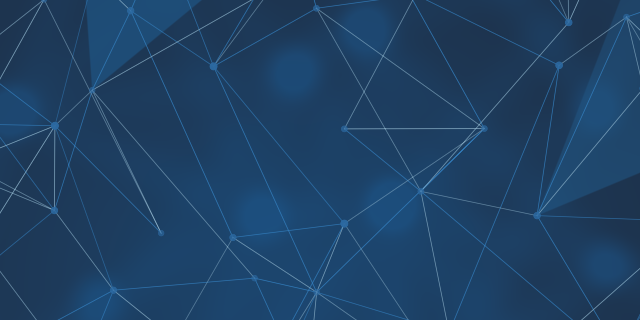
This background is drawn by a Shadertoy shader. Its source:

```glsl
const float CELL = 0.3333;
const vec2 LINKS[6] = vec2[6](vec2(1, 0), vec2(0, 1), vec2(1, 1),
                              vec2(1, -1), vec2(1, 2), vec2(-1, 2));

vec3 hash(vec3 q) {
    q = fract(q * vec3(0.1031, 0.1030, 0.0973));
    q += dot(q, q.yxz + 33.33);
    return fract((q.xxy + q.yxx) * q.zyx);
}

vec2 nodePosition(vec2 cell, float seed) {
    return (cell + 0.15 + 0.7 * hash(vec3(cell, seed)).xy) * CELL;
}

float segmentDistance(vec2 p, vec2 a, vec2 b) {
    vec2 ab = b - a;
    return length(p - a - ab * clamp(dot(p - a, ab) / dot(ab, ab), 0.0, 1.0));
}

// Shapes thinner than the edge softness fade instead of growing
float coverage(float dist, float radius, float soft) {
    float w = max(radius, 0.5 * soft);
    return (1.0 - smoothstep(w - 0.5 * soft, w + 0.5 * soft, dist)) * radius / w;
}

// x: pale links, y: blue links, z: nodes
vec3 network(vec2 p, float seed, float halfWidth, float soft) {
    vec3 sum = vec3(0.0);
    vec2 home = floor(p / CELL);
    for (int j = -3; j <= 2; j++)
    for (int i = -3; i <= 2; i++) {
        vec2 cell = home + vec2(i, j);
        vec2 a = nodePosition(cell, seed);
        float size = hash(vec3(cell, seed)).z;
        float dotRadius = halfWidth * mix(7.5, 9.8, size);
        sum.z += coverage(length(p - a), dotRadius, soft) * mix(0.6, 1.0, size);
        for (int k = 0; k < 6; k++) {
            vec3 h = hash(vec3(cell, seed + float(k) + 1.0));
            if (h.x > 0.52) continue;
            vec2 b = nodePosition(cell + LINKS[k], seed);
            float line = coverage(segmentDistance(p, a, b), halfWidth, soft);
            line *= mix(0.55, 1.0, h.z);
            sum.xy += h.y < 0.45 ? vec2(line, 0.0) : vec2(0.0, line);
        }
    }
    return min(sum, 1.0);
}

// Wedge opening from the origin between two directions
float facet(vec2 p, vec2 left, vec2 right, float pixel) {
    float d = min(dot(p, normalize(vec2(left.y, -left.x))),
                  dot(p, normalize(vec2(-right.y, right.x))));
    return smoothstep(-pixel, pixel, d);
}

void mainImage(out vec4 fragColor, in vec2 fragCoord) {
    float pixel = 1.0 / iResolution.y;
    vec2 p = fragCoord * pixel;

    // Broad glow rising from the lower centre
    vec2 g = (p - vec2(0.95, 0.1)) / vec2(0.8, 0.75);
    float glow = exp(-dot(g, g)) + 0.12 * (1.0 - smoothstep(0.0, 1.0, p.x));
    vec3 color = mix(vec3(0.115, 0.19, 0.285), vec3(0.11, 0.265, 0.42), glow);

    // Out of focus network
    vec3 far = network(p * 0.6 + 3.7, 41.0, 0.006, 0.07);
    float haze = 0.55 * (far.x + far.y) + 0.13 * far.z;
    color = mix(color, vec3(0.11, 0.38, 0.62), min(haze, 0.4));

    // Translucent facets anchored on two nodes
    vec2 q = p + vec2(0.1, 0.13);
    vec2 fromTop = q - nodePosition(vec2(1, 2), 7.0);
    vec2 fromSide = q - nodePosition(vec2(5, 1), 7.0);
    float top = facet(fromTop, vec2(-0.02, 0.28), vec2(0.34, 0.28), pixel);
    float side = facet(fromSide, vec2(0.156, 0.404), vec2(0.156, 0.065), pixel);
    color = mix(color, vec3(0.12, 0.325, 0.505), 0.75 * top);
    color = mix(color, vec3(0.13, 0.34, 0.52), side * mix(0.7, 0.4, p.y));

    // Sharp network
    vec3 near = network(q, 7.0, 0.0013, pixel);
    color = mix(color, vec3(0.20, 0.50, 0.75), 0.85 * near.y);
    color = mix(color, vec3(0.56, 0.71, 0.80), 0.85 * near.x);
    color = mix(color, vec3(0.17, 0.41, 0.63), near.z);

    fragColor = vec4(color, 1.0);
}
```
